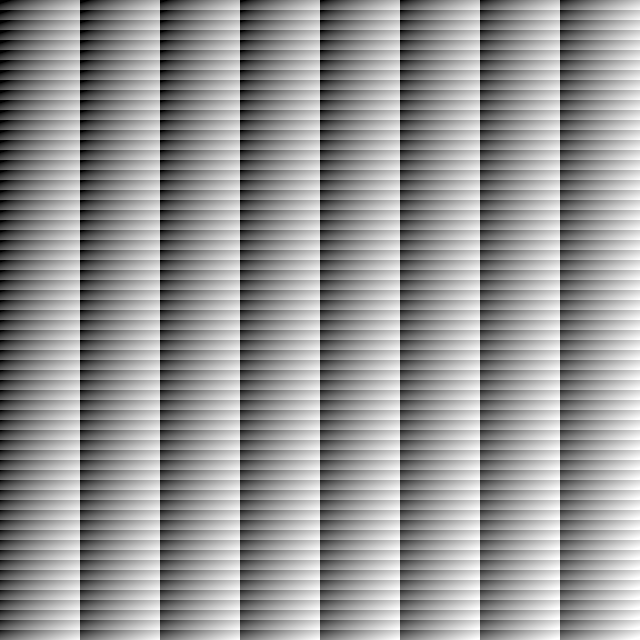
Give the GLSL for this pattern, as a Shadertoy shader.

```glsl
#define COLUMNS 8.0
#define ROWS 64.0
#define BASE_LEVEL -0.10
#define COLUMN_RAMP 0.68
#define ROW_RAMP 0.28
#define DRIFT_RIGHT 0.11
#define DRIFT_DOWN 0.11
#define TONE_GAMMA 0.7

// Rising ramp repeated every unit; the drop is blended over one pixel.
float smoothSaw(float t, float pixelWidth) {
    float ramp = fract(t);
    float nextShare = clamp((ramp - 1.0) / pixelWidth + 0.5, 0.0, 1.0);
    float previousShare = clamp(0.5 - ramp / pixelWidth, 0.0, 1.0);
    return ramp - nextShare + previousShare;
}

void mainImage(out vec4 fragColor, in vec2 fragCoord) {
    // Canvas units, with y running downward from the top edge
    vec2 uv = fragCoord / iResolution.xy;
    uv.y = 1.0 - uv.y;

    // Broad vertical pleats crossed by fine horizontal slats
    vec2 repeats = vec2(COLUMNS, ROWS);
    vec2 pixelWidth = repeats / iResolution.xy;
    float column = smoothSaw(uv.x * repeats.x, pixelWidth.x);
    float row = smoothSaw(uv.y * repeats.y, pixelWidth.y);

    // Both ramps ride on a slow drift across the canvas
    float light = BASE_LEVEL + COLUMN_RAMP * column + ROW_RAMP * row;
    light += DRIFT_RIGHT * uv.x + DRIFT_DOWN * uv.y;

    float grey = pow(clamp(light, 0.0, 1.0), TONE_GAMMA);
    fragColor = vec4(vec3(grey), 1.0);
}
```
